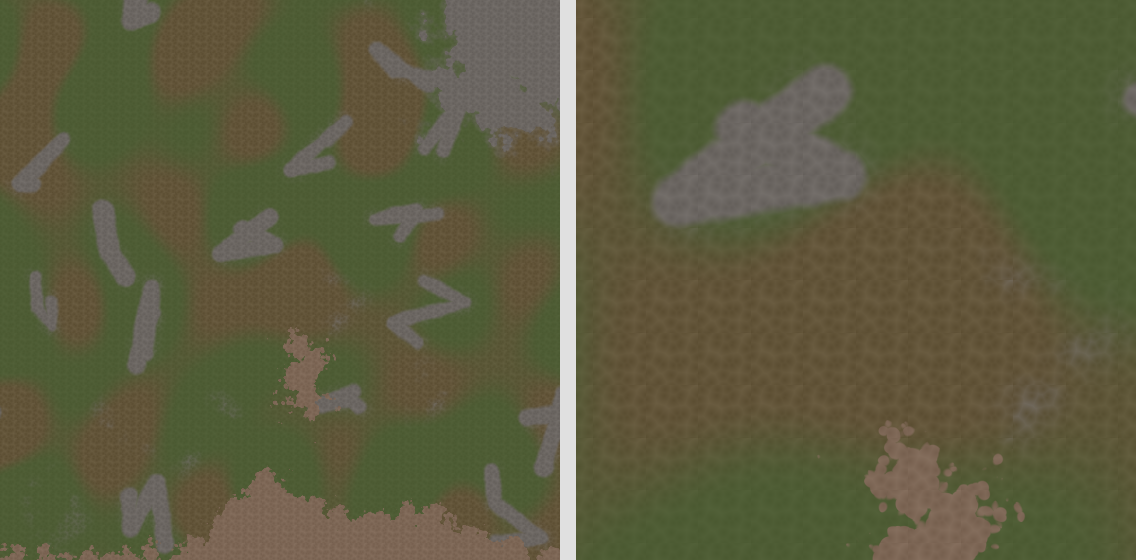
Left, the full canvas; right, a detail of the centre.
Write a WebGL 1 fragment shader that draws this texture.

```glsl
precision highp float;
// Mottled moss and soil with grey gravel strokes and ragged pink clay.

uniform vec2 u_resolution;

const vec3 MOSS = vec3(0.305, 0.362, 0.205);
const vec3 SOIL = vec3(0.385, 0.330, 0.222);
const vec3 GRAVEL = vec3(0.422, 0.402, 0.385);
const vec3 CLAY = vec3(0.490, 0.402, 0.335);

vec2 hash2(vec2 p) {
  vec2 q = vec2(dot(p, vec2(127.1, 311.7)), dot(p, vec2(269.5, 183.3)));
  return fract(sin(q) * 43758.5);
}

// Distance to the nearest jittered cell point, moved to a mean near zero.
float cellular(vec2 p) {
  vec2 cell = floor(p);
  float nearest = 4.0;
  for (int j = -1; j <= 1; j++) {
    for (int i = -1; i <= 1; i++) {
      vec2 c = cell + vec2(float(i), float(j));
      vec2 toPoint = c + hash2(c) - p;
      nearest = min(nearest, dot(toPoint, toPoint));
    }
  }
  return sqrt(nearest) - 0.45;
}

// Layered cellular noise; a larger roughness gives a more broken outline.
float ragged(vec2 p, float roughness) {
  float sum = 0.0;
  float weight = 1.0;
  for (int i = 0; i < 4; i++) {
    sum -= weight * cellular(p);
    p = p * 2.03 + vec2(17.3, 5.9);
    weight *= roughness;
  }
  return sum;
}

// Sines in many directions make soft blobs with unit deviation.
float softBlobs(vec2 p) {
  const float WAVES = 14.0;
  float sum = 0.0;
  for (float i = 0.0; i < WAVES; i++) {
    float angle = i * 2.4;
    float frequency = 2.2 + 3.6 * fract(i * 0.618 + 0.3);
    vec2 direction = vec2(cos(angle), sin(angle));
    sum += sin(6.2832 * frequency * dot(p, direction) + i * i * 1.7);
  }
  return sum / sqrt(WAVES * 0.5);
}

float segmentDistance(vec2 p, vec2 a, vec2 b) {
  vec2 ab = b - a;
  float t = clamp(dot(p - a, ab) / (dot(ab, ab) + 0.0001), 0.0, 1.0);
  return length(p - a - ab * t);
}

// Bent round strokes in some cells, faint smudges in others.
float brushStrokes(vec2 p, float wobble, float grain) {
  vec2 cell = floor(p);
  float cover = 0.0;
  for (int j = -1; j <= 1; j++) {
    for (int i = -1; i <= 1; i++) {
      vec2 c = cell + vec2(float(i), float(j));
      vec2 pick = hash2(c + 41.0);
      vec2 centre = c + 0.3 + 0.4 * hash2(c + 7.0);
      vec2 start = centre + 0.9 * (hash2(c + 13.0) - 0.5);
      float d = 4.0;
      for (float k = 1.0; k < 4.0; k++) {
        vec2 end = centre + 0.9 * (hash2(c + 13.0 + k * 9.7) - 0.5);
        d = min(d, segmentDistance(p, start, end));
        start = end;
      }
      d += wobble * 0.035 - 0.06 - 0.05 * pick.y;
      float solid = step(pick.x, 0.26) * (1.0 - smoothstep(-0.02, 0.03, d));
      float smudge = step(pick.x, 0.45) * (1.0 - smoothstep(-0.08, 0.12, d));
      smudge *= smoothstep(-0.1, 0.5, wobble) * (0.5 + 0.6 * grain);
      cover = max(cover, max(solid, smudge));
    }
  }
  return clamp(cover, 0.0, 1.0);
}

float bump(float x, float centre, float width) {
  float t = (x - centre) / width;
  return exp(-t * t);
}

// Signed depth inside the clay: two mounds on the lower edge and an islet.
float clayDepth(vec2 p) {
  float mounds = 0.14 * bump(p.x, 0.48, 0.11) + 0.08 * bump(p.x, 0.75, 0.16);
  float islet = 0.03 - length((p - vec2(0.545, 0.33)) * vec2(1.0, 0.6));
  return max(mounds - p.y, islet);
}

void main() {
  vec2 uv = gl_FragCoord.xy / u_resolution;

  // Fine grain repeated in small tiles.
  float grain = cellular(fract(uv * 32.0) * 5.0);

  // Soft ground.
  float soil = smoothstep(-0.36, 0.99, softBlobs(uv));
  vec3 color = mix(MOSS, SOIL, soil);

  // Gravel: scattered strokes and a broken sheet in the upper right corner.
  float lumps = ragged(uv * 13.0 + 3.0, 0.55);
  float strokes = brushStrokes(uv * 6.0, lumps, grain);
  float corner = min(uv.x - 0.80, uv.y - 0.78) + 0.11 * lumps;
  float sheet = smoothstep(-0.006, 0.008, corner);
  float dust = 0.4 * smoothstep(-0.035, 0.0, corner);
  float gravel = max(strokes, max(sheet, dust));
  color = mix(color, GRAVEL, gravel);

  // Clay with a crisp, crumbled outline.
  float crumbs = ragged(uv * 16.0 + 29.0, 0.72);
  float clay = smoothstep(-0.003, 0.003, clayDepth(uv) + 0.06 * crumbs);
  color = mix(color, CLAY, clay);

  float contrast = mix(0.03, 0.06, max(soil, max(gravel, clay)));
  gl_FragColor = vec4(color + contrast * grain, 1.0);
}
```
